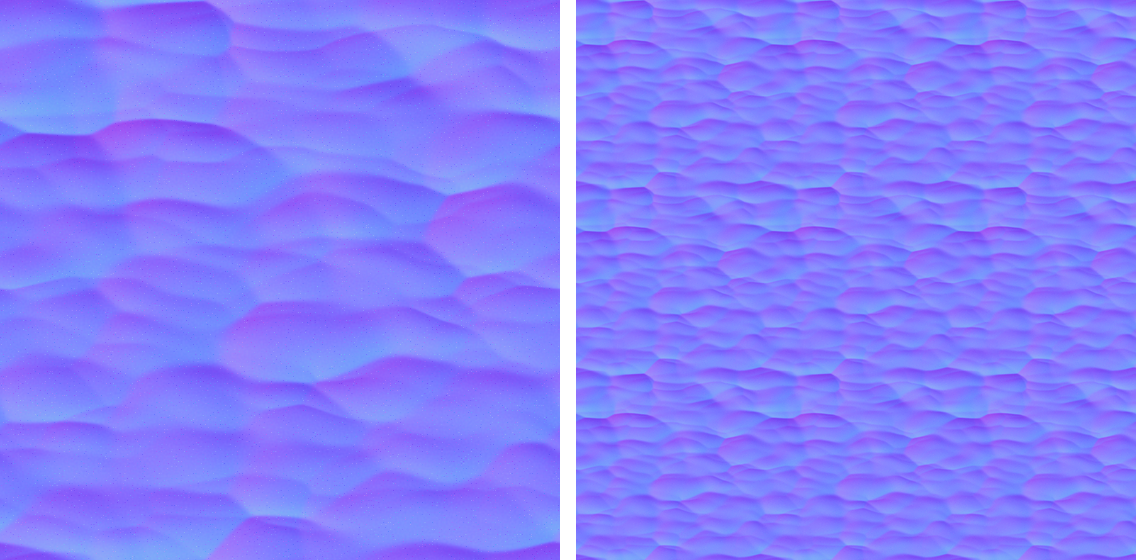
Left, the tile; right, the same tile 3 across and 3 down.
Reproduce this texture map procedurally as a Shadertoy shader.

```glsl
#define BROAD_CELLS vec2(5.0, 9.0)
#define FINE_CELLS vec2(7.0, 14.0)
#define BROAD_HEIGHT 0.0205
#define FINE_HEIGHT 0.0058
#define SWELL_HEIGHT 0.007
#define WARP vec2(0.045, 0.028)
#define CREST_SHARPNESS vec2(7.0, 26.0)
#define CREST_LEAN 1.2
#define SPECK_CELLS 230.0
#define SPECK_TILT 0.25
#define GRAIN_TILT 0.05
#define MEAN_TILT vec2(0.03, -0.024)

// Two random values per lattice point
vec2 hash2(vec2 cell, float seed) {
    uvec2 v = uvec2(cell) + uvec2(uint(seed) * 977u, uint(seed) * 331u);
    v = v * 1664525u + 1013904223u;
    v.x += v.y * 1664525u;
    v.y += v.x * 1664525u;
    v ^= v >> 16u;
    v.x += v.y * 1664525u;
    v.y += v.x * 1664525u;
    v ^= v >> 16u;
    return vec2(v & 65535u) / 65535.0;
}

float cornerRamp(vec2 cell, vec2 offset, vec2 period, float seed) {
    float angle = 6.28319 * hash2(mod(cell, period), seed).x;
    return dot(vec2(cos(angle), sin(angle)), offset);
}

// Gradient noise that wraps after a whole number of periods
float gradientNoise(vec2 p, vec2 period, float seed) {
    p *= period;
    vec2 i = floor(p), f = p - i;
    vec2 u = f * f * f * (f * (f * 6.0 - 15.0) + 10.0);
    vec2 e = vec2(1.0, 0.0);
    float low = mix(cornerRamp(i, f, period, seed),
                    cornerRamp(i + e.xy, f - e.xy, period, seed), u.x);
    float high = mix(cornerRamp(i + e.yx, f - e.yx, period, seed),
                     cornerRamp(i + e.xx, f - e.xx, period, seed), u.x);
    return mix(low, high, u.y);
}

// Hollows that meet in crests, steeper towards their upper rim
float hollows(vec2 p, vec2 count, float sharpness, float seed) {
    p *= count;
    vec2 base = floor(p);
    float sum = 0.0;
    for (int y = -1; y <= 1; y++)
    for (int x = -1; x <= 1; x++) {
        vec2 cell = base + vec2(x, y);
        vec2 wrapped = mod(cell, count);
        vec2 d = p - cell - mix(vec2(0.1), vec2(0.9), hash2(wrapped, seed));
        float rim = max(d.y, 0.0);
        float depth = 0.2 * hash2(wrapped, seed + 1.0).x;
        sum += exp(-sharpness * (dot(d, d) + CREST_LEAN * rim * rim * rim + depth));
    }
    return -log(sum + 1e-30) / sharpness;
}

float surfaceHeight(vec2 p) {
    vec2 bend = vec2(gradientNoise(p, vec2(3.0, 6.0), 1.0),
                     gradientNoise(p, vec2(6.0, 5.0), 2.0));
    vec2 q = p + WARP * bend;
    float blend = smoothstep(-0.25, 0.45, gradientNoise(p, vec2(4.0, 7.0), 3.0));
    float sharpness = mix(CREST_SHARPNESS.x, CREST_SHARPNESS.y, blend);
    float fineShare = 1.0 + 1.4 * gradientNoise(p, vec2(3.0, 5.0), 4.0);
    return BROAD_HEIGHT * hollows(q, BROAD_CELLS, sharpness, 5.0)
         + FINE_HEIGHT * fineShare * hollows(q + 0.8 * WARP * bend.yx, FINE_CELLS, sharpness, 7.0)
         + SWELL_HEIGHT * gradientNoise(q, vec2(5.0, 9.0), 9.0);
}

// Sparse, slightly flattened specks with random tilts
vec2 speckTilt(vec2 p) {
    p *= SPECK_CELLS;
    vec2 cell = mod(floor(p), SPECK_CELLS);
    vec2 center = mix(vec2(0.3), vec2(0.7), hash2(cell, 11.0));
    vec2 choice = hash2(cell, 12.0);
    float dist = length((fract(p) - center) * vec2(0.9, 1.5));
    float mask = (1.0 - smoothstep(0.05, 0.32, dist)) * step(choice.x, 0.3);
    float angle = 6.28319 * choice.y;
    return SPECK_TILT * mask * vec2(cos(angle), sin(angle));
}

void mainImage(out vec4 fragColor, in vec2 fragCoord) {
    vec2 p = fragCoord / iResolution.xy;

    // Slope from central differences
    vec2 e = vec2(0.0015, 0.0);
    vec2 slope = vec2(surfaceHeight(p + e.xy) - surfaceHeight(p - e.xy),
                      surfaceHeight(p + e.yx) - surfaceHeight(p - e.yx)) / (2.0 * e.x);

    // Fine surface texture
    vec2 grain = vec2(gradientNoise(p, vec2(230.0), 13.0),
                      gradientNoise(p, vec2(230.0), 14.0));
    vec2 tilt = MEAN_TILT - slope + speckTilt(p) + GRAIN_TILT * grain;

    // Pack the unit normal into colour
    vec3 normal = normalize(vec3(tilt, 1.0));
    fragColor = vec4(0.5 + 0.5 * normal, 1.0);
}
```
